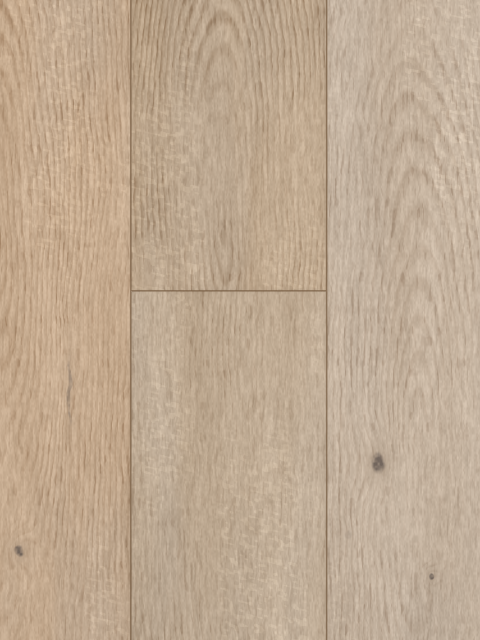
Write a Shadertoy shader that draws this texture.

```glsl
// Pale oak floor: three wide planks with cathedral grain, pores, knots and thin seams.

float hash(vec2 p) {
    vec3 q = fract(vec3(p.xyx) * 0.1031);
    q += dot(q, q.yzx + 33.33);
    return fract((q.x + q.y) * q.z);
}

float noise(vec2 p) {
    vec2 i = floor(p), f = fract(p);
    f = f * f * (3.0 - 2.0 * f);
    return mix(mix(hash(i), hash(i + vec2(1, 0)), f.x),
               mix(hash(i + vec2(0, 1)), hash(i + vec2(1, 1)), f.x), f.y);
}

float fbm(vec2 p) {
    float sum = 0.0, amp = 0.5;
    for (int i = 0; i < 4; i++) {
        sum += amp * noise(p);
        p = p * 2.03 + 17.1;
        amp *= 0.5;
    }
    return sum / 0.9375;
}

void mainImage(out vec4 fragColor, in vec2 fragCoord) {
    vec2 p = fragCoord / iResolution.y;
    float px = 1.0 / iResolution.y;

    // Plank layout: only the middle column has a butt joint
    float column = floor((p.x + 0.1016) / 0.306);
    float across = p.x + 0.1016 - column * 0.306;
    bool middle = column == 1.0;
    bool upper = middle && p.y > 0.5456;
    float seed = column * 19.0 + (upper ? 53.0 : 7.0);

    // Tone and heart of the grain for each plank
    vec3 tone = vec3(0.775, 0.672, 0.565);
    vec2 heart = vec2(-0.008, 0.62);
    float ringStrength = 0.7;
    if (upper) { tone = vec3(0.742, 0.655, 0.555); heart = vec2(0.345, 0.66); ringStrength = 0.95; }
    else if (middle) { tone = vec3(0.757, 0.680, 0.590); heart = vec2(0.395, 0.49); ringStrength = 0.5; }
    else if (column == 2.0) { tone = vec3(0.775, 0.706, 0.630); heart = vec2(0.655, 0.29); ringStrength = 0.55; }

    // Knots as centre and radii; they bend the nearby grain
    vec4 knots[5] = vec4[5](
        vec4(0.031, 0.139, 0.008, 0.010), vec4(0.590, 0.277, 0.013, 0.018),
        vec4(0.674, 0.099, 0.005, 0.006), vec4(0.108, 0.388, 0.004, 0.060),
        vec4(0.545, 0.165, 0.007, 0.008));
    float bend = 0.0, halo = 0.0, core = 0.0;
    for (int i = 0; i < 5; i++) {
        vec2 d = p - knots[i].xy;
        float weight = i == 4 ? 0.2 : (i == 3 ? 0.4 : 1.0);
        d.x += (noise(p * 70.0 + seed) - 0.5) * 0.006;
        float r = length(d / knots[i].zw);
        bend += weight * 0.022 * exp(-r * r * 0.10);
        halo += weight * exp(-r * r * 0.35);
        core += weight * (1.0 - smoothstep(0.45, 1.1, r)) * (0.4 + 0.9 * noise(p * 240.0));
    }

    // Growth rings: stretched ovals around the heart, gently warped
    vec2 q = p - heart;
    q.x += (fbm(vec2(p.x * 5.0, p.y * 2.5) + seed) - 0.5) * 0.045;
    q.x += (noise(vec2(p.x * 90.0, p.y * 75.0) + seed) - 0.5) * 0.0022;
    float field = length(q * vec2(1.0, 0.16)) + bend;
    field += (fbm(vec2(p.x * 12.0, p.y * 2.5) + seed * 2.0) - 0.5) * 0.014;
    float ring = fract(field * 112.0);
    float line = smoothstep(0.30, 0.78, ring) * (1.0 - smoothstep(0.78, 1.0, ring));
    line *= smoothstep(0.25, 0.65, fbm(vec2(p.x * 9.0, p.y * 4.0) + seed * 3.0));

    // Fibres, open pores, cross flecks and soft broad bands
    float wavyX = p.x + (noise(p * vec2(30.0, 45.0)) - 0.5) * 0.003;
    float fibre = noise(vec2(wavyX * 260.0 + seed, p.y * 22.0)) - 0.5;
    float fine = noise(vec2(wavyX * 430.0, p.y * 95.0 + seed)) - 0.5;
    float grit = noise(vec2(p.x * 500.0, p.y * 260.0 + seed)) - 0.5;
    float pore = smoothstep(0.60, 0.85, noise(vec2(wavyX * 330.0, p.y * 60.0) + seed * 5.0));
    float fleckZone = smoothstep(0.45, 0.70, fbm(vec2(p.x * 11.0, p.y * 2.5) + seed * 7.0));
    float fleck = smoothstep(0.52, 0.80, noise(vec2(p.x * 130.0, p.y * 220.0 + p.x * 50.0)));
    float band = fbm(vec2(p.x * 13.0, p.y * 1.4) + seed * 4.0) - 0.5;
    float grey = smoothstep(0.45, 0.75, fbm(vec2(p.x * 9.0, p.y * 2.0) + seed * 9.0));

    vec3 col = tone + band * vec3(0.10, 0.11, 0.12);
    col = mix(col, vec3(0.715, 0.655, 0.59), grey * 0.35);
    col -= line * ringStrength * (0.35 + 1.0 * (fine + 0.5)) * vec3(0.095, 0.105, 0.110);
    col += fibre * 0.045 + fine * 0.060 + grit * 0.040;
    col -= pore * (0.45 + 0.6 * line) * vec3(0.060, 0.068, 0.070);
    col += fleck * fleckZone * vec3(0.040, 0.040, 0.036);

    // Knot stain and dark core
    col = mix(col, vec3(0.60, 0.52, 0.44), min(halo, 1.0) * 0.35);
    col = mix(col, vec3(0.36, 0.32, 0.30), clamp(core, 0.0, 1.0) * 0.75);

    // Bevelled seams: thin line with a faint shaded edge
    float seam = min(across, 0.306 - across);
    if (middle) seam = min(seam, abs(p.y - 0.5456));
    col *= 1.0 - 0.05 * exp(-seam * 300.0);
    col = mix(col, vec3(0.47, 0.37, 0.27), 0.75 * (1.0 - smoothstep(0.0002, 0.0006 + px, seam)));

    // Gentle light falloff toward the lower edge
    col *= 0.99 + 0.03 * smoothstep(0.0, 0.5, p.y);
    fragColor = vec4(clamp(col, 0.0, 1.0), 1.0);
}
```
